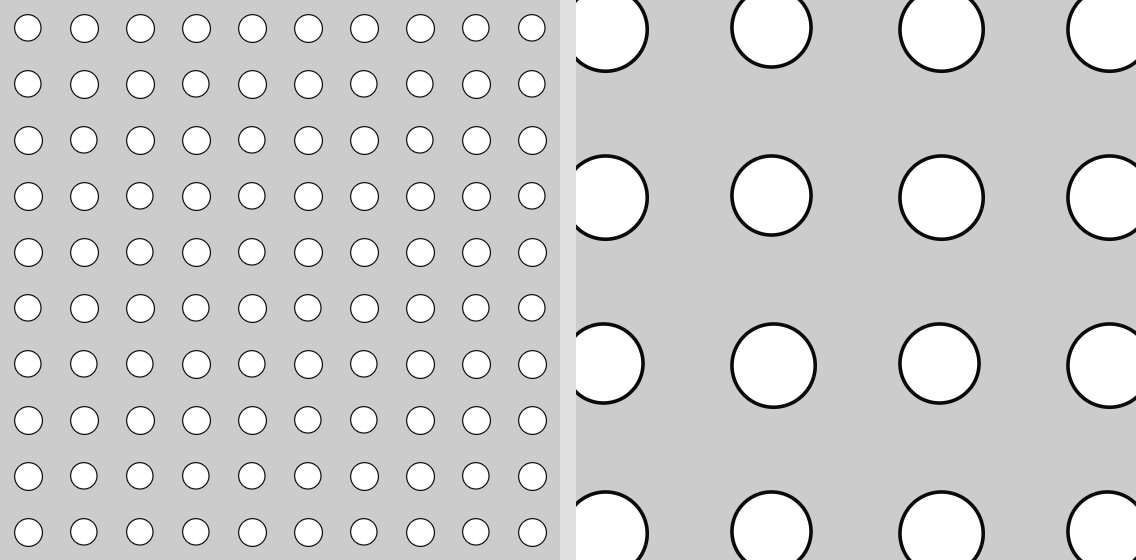
Left, the full canvas; right, a detail of the centre.
Give the GLSL for this pattern, as a WebGL 2 fragment shader.

```glsl
#version 300 es
precision highp float;
// A square grid of white discs with thin dark outlines on flat grey.
// Each cell holds one disc from a distance function; a hash per cell picks
// one of two sizes, and both sizes hang from the same upper left corner.

#define REPEATS 10.0         // cells across and down
#define CORNER 0.251         // gap from cell's left and top edge to the disc
#define LARGE_RADIUS 0.2585  // outer radii, in cells
#define SMALL_RADIUS 0.246
#define SMALL_SHARE 0.4      // part of the discs that are small
#define LINE_WIDTH 0.0215    // outline, in cells
#define GROUND_COLOR vec3(0.8)
#define DISC_COLOR vec3(1.0)
#define LINE_COLOR vec3(0.04)

uniform vec2 u_resolution;
out vec4 fragColor;

// Integer hash of a cell, from 0 to 1
float cellHash(vec2 cell) {
    uvec2 q = uvec2(cell) * uvec2(1597u, 3812u) + uvec2(71u, 29u);
    uint n = (q.x ^ q.y) * 74093u;
    n = (n ^ (n >> 15u)) * 28411u;
    n ^= n >> 13u;
    return float(n & 65535u) / 65536.0;
}

// Smoothed coverage of the inside of a signed distance
float coverage(float distance, float pixel) {
    return clamp(0.5 - distance / pixel, 0.0, 1.0);
}

void main() {
    // Cell grid, with whole repeats so the edges wrap
    vec2 grid = gl_FragCoord.xy / u_resolution * REPEATS;
    vec2 cell = mod(floor(grid), REPEATS);
    vec2 local = fract(grid);
    float pixel = REPEATS / min(u_resolution.x, u_resolution.y);

    // Disc size and centre
    float radius = cellHash(cell) < SMALL_SHARE ? SMALL_RADIUS : LARGE_RADIUS;
    vec2 center = vec2(CORNER + radius, 1.0 - CORNER - radius);
    float edge = length(local - center) - radius;

    // Outline over the ground, then the fill over the outline
    vec3 color = mix(GROUND_COLOR, LINE_COLOR, coverage(edge, pixel));
    color = mix(color, DISC_COLOR, coverage(edge + LINE_WIDTH, pixel));
    fragColor = vec4(color, 1.0);
}
```
